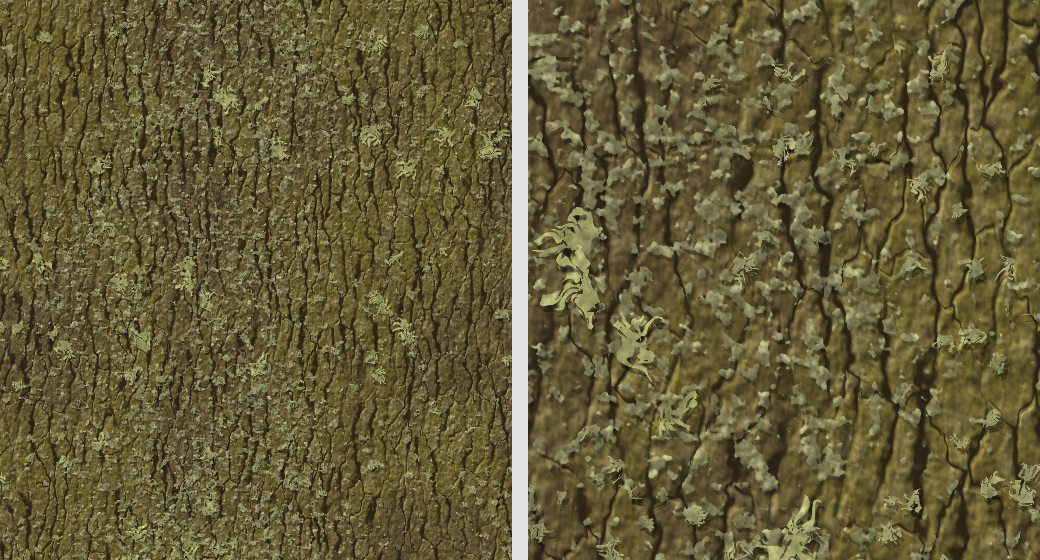
Left, the full canvas; right, a detail of the centre.
Give the GLSL for this texture, as a WebGL 1 fragment shader.

```glsl
precision highp float;
// Rough tree bark: upright cracked plates with moss, crusty lichen and pale branching tufts.
uniform vec2 u_resolution;

const vec3 CRACK = vec3(0.165, 0.13, 0.08);
const vec3 BROWN = vec3(0.335, 0.285, 0.175);
const vec3 MOSS = vec3(0.385, 0.345, 0.165);
const vec3 TAN = vec3(0.47, 0.43, 0.27);
const vec3 LICHEN = vec3(0.45, 0.445, 0.31);
const vec3 PALE = vec3(0.63, 0.635, 0.46);
const vec3 TUFT = vec3(0.67, 0.68, 0.43);
const vec2 PLATES = vec2(42.0, 14.0);      // plates per canvas height, across and up
const float CRACK_WIDTH = 0.0021;
const vec2 TO_LIGHT = vec2(-0.0013, 0.0026);
const float RELIEF_GAIN = 1.1;
const float TAU = 6.2831853;

float hash(vec2 p) {
  vec3 q = fract(p.xyx * 0.1031);
  q += dot(q, q.yzx + 33.33);
  return fract((q.x + q.y) * q.z);
}

vec2 hash2(vec2 p) {
  return vec2(hash(p), hash(p + 57.3));
}

float noise(vec2 p) {
  vec2 i = floor(p), f = fract(p);
  f = f * f * (3.0 - 2.0 * f);
  return mix(mix(hash(i), hash(i + vec2(1, 0)), f.x),
             mix(hash(i + vec2(0, 1)), hash(i + vec2(1, 1)), f.x), f.y);
}

float fbm(vec2 p) {
  float sum = 0.0, amp = 0.54;
  for (int k = 0; k < 3; k++) {
    sum += amp * noise(p);
    p = mat2(1.6, 1.2, -1.2, 1.6) * p + 17.0;
    amp *= 0.57;
  }
  return sum;
}

// Distance to the nearest crack, in canvas heights.
float crackDistance(vec2 p) {
  p.x += 0.024 * (noise(p * vec2(13.0, 9.0)) - 0.5) + 0.017 * (fbm(p * vec2(75.0, 55.0)) - 0.5);
  p.y += 0.034 * (fbm(p * vec2(60.0, 30.0) + 9.0) - 0.5);
  vec2 s = p * PLATES, cell = floor(s), f = fract(s), nearest = vec2(0.0);
  float best = 9.0, edge = 1.0;
  for (int y = -1; y <= 1; y++) for (int x = -1; x <= 1; x++) {
    vec2 g = vec2(x, y), r = g + 0.05 + 0.9 * hash2(cell + g) - f;
    if (dot(r, r) < best) { best = dot(r, r); nearest = r; }
  }
  for (int y = -2; y <= 2; y++) for (int x = -2; x <= 2; x++) {
    vec2 g = vec2(x, y), r = g + 0.05 + 0.9 * hash2(cell + g) - f, gap = r - nearest;
    if (dot(gap, gap) > 0.0001) {
      vec2 n = normalize(gap);
      float d = dot(0.5 * (r + nearest), n) / length(PLATES * n);
      edge = min(edge, d * (1.0 + 2.2 * n.y * n.y) + 0.0018 * n.y * n.y);   // faint cross cracks
    }
  }
  return edge;
}

float relief(vec2 p, float crack) {
  return 0.45 * smoothstep(0.0, 0.009, crack) + 0.9 * fbm(p * vec2(135.0, 100.0));
}

// Ragged forked fans scattered on a grid: x is coverage, y is tone.
vec2 tufts(vec2 p, float size, float chance, float px) {
  p += size * 0.30 * (vec2(noise(p * 4.0 / size), noise(p * 4.0 / size + 40.0)) - 0.5);
  p += size * 0.15 * (vec2(noise(p * 10.0 / size), noise(p * 10.0 / size + 40.0)) - 0.5);
  vec2 cell = floor(p / size), result = vec2(0.0);
  for (int y = -1; y <= 1; y++) for (int x = -1; x <= 1; x++) {
    vec2 id = cell + vec2(x, y), rnd = hash2(id + 211.0);
    vec2 d = p - (id + 0.1 + 0.8 * hash2(id + 83.0)) * size;
    float present = step(hash(id + 139.0), chance * smoothstep(0.3, 0.72, noise(id * size * 9.0 + 5.0)));
    float radius = size * (0.25 + 0.38 * rnd.x), r = length(d);
    float count = r > 0.45 * radius ? 14.0 : 7.0, angle = atan(d.y, d.x);
    float turn = (angle / TAU + rnd.y) * count;
    float fan = mix(0.3, 1.0, smoothstep(-0.6, 0.5, cos(angle - TAU * rnd.y)));
    float reach = radius * fan * (0.45 + 0.55 * hash(id + mod(floor(turn), count) * 3.7));
    float across = abs(fract(turn) - 0.5) * TAU / count * r;
    float thick = size * 0.042 * (1.3 - 0.6 * r / radius);
    float cover = present * (1.0 - smoothstep(thick - px * 0.5, thick + px, across))
                          * (1.0 - smoothstep(reach - px, reach + px, r));
    if (cover > result.x) result = vec2(cover, 0.78 + 0.32 * r / radius + 0.2 * (rnd.x - 0.5));
  }
  return result;
}

void main() {
  vec2 p = gl_FragCoord.xy / u_resolution.y;
  float px = 1.0 / u_resolution.y;

  // Bark plates, lit along the relief
  float crack = crackDistance(p);
  float slope = relief(p, crack) - relief(p + TO_LIGHT, crackDistance(p + TO_LIGHT));
  float grain = fbm(p * vec2(250.0, 220.0));
  float mossy = smoothstep(0.3, 0.7, fbm(p * vec2(9.0, 5.0) + 3.0));
  vec3 color = mix(BROWN, MOSS, mossy);
  color = mix(color, TAN, 0.65 * smoothstep(0.46, 0.76, fbm(p * vec2(80.0, 50.0) + 21.0)));
  color *= 0.76 + 0.48 * grain;

  // Cracks open and close along their length
  float open = smoothstep(0.25, 0.62, noise(p * vec2(36.0, 20.0) + 8.0));
  float width = CRACK_WIDTH * (0.35 + 1.05 * open);
  color *= clamp(1.0 + RELIEF_GAIN * slope, 0.55, 1.45);
  color *= mix(mix(0.92, 0.74, open), 1.03, smoothstep(0.0, 0.007, crack));
  float gap = 1.0 - smoothstep(width * 0.3, width + 1.2 * px, crack);
  color = mix(color, CRACK, gap * mix(0.3, 0.95, open));

  // Crusty lichen, thickest in a broad upright band, bridging the narrow cracks
  float sway = p.x + 0.16 * (noise(p * 4.0) - 0.5);
  float band = smoothstep(0.05, 0.24, sway) * (1.0 - 0.75 * smoothstep(0.5, 0.68, sway));
  float spread = clamp(band * 0.6 + 0.9 * (fbm(p * vec2(11.0, 8.0) + 70.0) - 0.4), 0.0, 1.0);
  vec2 crumb = p * 135.0 + 31.0;
  float flakes = fbm(crumb), shadeSide = fbm(crumb + 135.0 * TO_LIGHT);
  float limit = mix(0.74, 0.47, spread) + 0.12 * gap * open;
  float crust = smoothstep(limit, limit + 0.09, flakes);
  vec3 crustColor = mix(LICHEN, PALE, smoothstep(0.45, 0.75, fbm(p * 190.0 + 11.0)));
  crustColor *= (0.8 + 0.4 * grain) * clamp(1.0 + 0.9 * (flakes - shadeSide), 0.7, 1.3);
  color *= 1.0 - 0.22 * smoothstep(limit, limit + 0.09, shadeSide) * (1.0 - crust);
  color = mix(color, crustColor, 0.85 * crust);

  // Tufts and the shade they cast
  for (int k = 0; k < 2; k++) {
    float size = k == 0 ? 0.021 : 0.048;
    float chance = k == 0 ? 0.3 + 0.5 * spread : 0.42;
    vec2 q = p + float(k) * 3.1;
    vec2 tuft = tufts(q, size, chance, px);
    color *= 1.0 - 0.35 * tufts(q + 1.5 * TO_LIGHT, size, chance, px).x;
    vec3 tint = k == 0 ? mix(PALE, TUFT, 0.4) : TUFT;
    color = mix(color, tint * tuft.y * (0.75 + 0.5 * grain), 0.92 * tuft.x);
  }
  gl_FragColor = vec4(color, 1.0);
}
```
